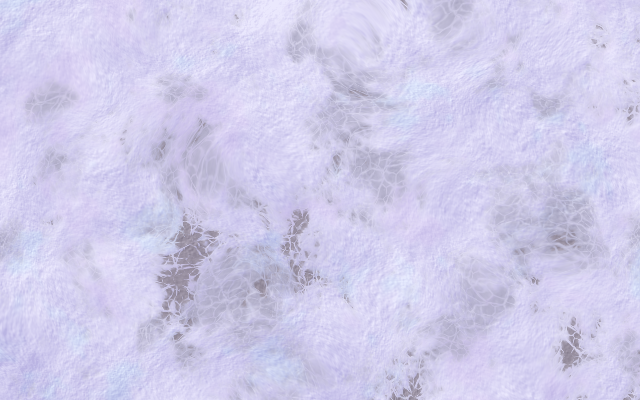
Reproduce this texture procedurally as a Shadertoy shader.

```glsl
// Wind-blown lilac snowfields with creased drifts and veined patches of bare rock.

const vec3 SNOW_LOW  = vec3(0.785, 0.765, 0.920);
const vec3 SNOW_HIGH = vec3(0.892, 0.880, 0.978);
const vec3 GREY_ICE  = vec3(0.685, 0.675, 0.775);
const vec3 BARE_ROCK = vec3(0.575, 0.540, 0.600);
const vec3 CYAN_TINT = vec3(-0.030, 0.014, 0.004);
const vec3 PINK_TINT = vec3(0.006, -0.012, 0.0);

vec3 hash3(vec2 cell) {
    vec3 h = fract(cell.xyx * vec3(0.1031, 0.1030, 0.0973));
    h += dot(h, h.yxz + 33.33);
    return fract((h.xxy + h.yzz) * h.zyx);
}

mat2 rotation(float angle) {
    float c = cos(angle), s = sin(angle);
    return mat2(c, s, -s, c);
}

// Smooth cellular noise: round bumps of random sign, centred on zero
float bumps(vec2 p) {
    vec2 cell = floor(p), local = fract(p);
    float sum = 0.0;
    for (int y = -1; y <= 1; y++) {
        for (int x = -1; x <= 1; x++) {
            vec2 offset = vec2(x, y);
            vec3 h = hash3(cell + offset);
            vec2 d = offset + h.xy - local;
            float w = max(0.0, 1.0 - dot(d, d));
            sum += (2.0 * h.z - 1.0) * w * w * w;
        }
    }
    return sum;
}

float layered(vec2 p, int octaves, float gain) {
    mat2 turn = 2.03 * rotation(0.65);
    float sum = 0.0, amplitude = 1.0;
    for (int i = 0; i < octaves; i++) {
        sum += amplitude * bumps(p);
        amplitude *= gain;
        p = turn * p + 19.7;
    }
    return sum;
}

// Gap between the two nearest cell centres: zero along the cell borders
float borderGap(vec2 p) {
    vec2 cell = floor(p), local = fract(p);
    float nearest = 8.0, second = 8.0;
    for (int y = -1; y <= 1; y++) {
        for (int x = -1; x <= 1; x++) {
            vec2 offset = vec2(x, y);
            float d = length(offset + hash3(cell + offset).xy - local);
            second = min(second, max(nearest, d));
            nearest = min(nearest, d);
        }
    }
    return second - nearest;
}

float vein(vec2 p, float width) {
    return 1.0 - smoothstep(0.0, width, borderGap(p));
}

vec2 warp(vec2 p, float scale, float strength, int octaves) {
    vec2 shift = vec2(layered(p * scale, octaves, 0.5),
                      layered(p * scale + 41.3, octaves, 0.5));
    return p + strength * shift;
}

// Fine surface height, used for both grain and side lighting
float surface(vec2 p) {
    return layered(p * 15.0 + 7.0, 5, 0.75);
}

// Long creases that climb to the right
float drifts(vec2 p) {
    return layered((rotation(-0.6) * p) * vec2(5.0, 15.0) + 63.0, 4, 0.65);
}

void mainImage(out vec4 fragColor, in vec2 fragCoord) {
    vec2 p = fragCoord / iResolution.y;
    vec2 q = warp(p, 3.5, 0.05, 2);
    vec2 crinkled = warp(q, 22.0, 0.009, 3);

    // Snow: broad clouds, drifts and a lit fine relief, rough in places
    float stain = layered(q * 6.0 + 87.0, 4, 0.65);
    float grain = surface(q);
    float relief = grain - surface(q + vec2(0.0035, -0.0035));
    relief *= mix(0.65, 1.35, smoothstep(-0.5, 0.5, stain));
    float light = 0.58 + 0.40 * layered(q * 2.8 + 11.0, 4, 0.6)
                + 0.19 * grain + 0.20 * drifts(q) + 0.50 * relief;
    vec3 color = mix(SNOW_LOW, SNOW_HIGH, clamp(light, -0.5, 1.25));

    // Faint cyan and pink stains
    color += CYAN_TINT * smoothstep(0.4, 1.2, stain);
    color += PINK_TINT * smoothstep(0.2, 0.9, -stain);

    // Upright rock zones, cut by branching veins of snow
    float zone = layered(q * vec2(5.4, 3.3) + 29.0, 4, 0.6);
    float veins = max(vein(crinkled * 20.0, 0.15), 0.8 * vein(crinkled * 46.0, 0.24));

    // Crackled grey ice, also fringing the rock
    float ice = layered(q * 4.0 + 53.0, 4, 0.65) + 0.35 * grain;
    float grey = 0.85 * smoothstep(0.05, 1.15, ice)
               + 0.45 * smoothstep(0.2, 1.0, zone + 0.4 * grain);
    grey *= 1.0 - 0.5 * veins;
    color = mix(color, GREY_ICE + 0.05 * relief, clamp(grey, 0.0, 0.9));

    // Rock shows where the zone, the grain and the veins leave it bare
    float bare = zone - 0.66 + 0.42 * grain - 0.45 * veins;
    float rock = smoothstep(0.0, 0.42, bare);
    color = mix(color, BARE_ROCK + 0.08 * relief, 0.88 * rock);

    fragColor = vec4(clamp(color, 0.0, 1.0), 1.0);
}
```
